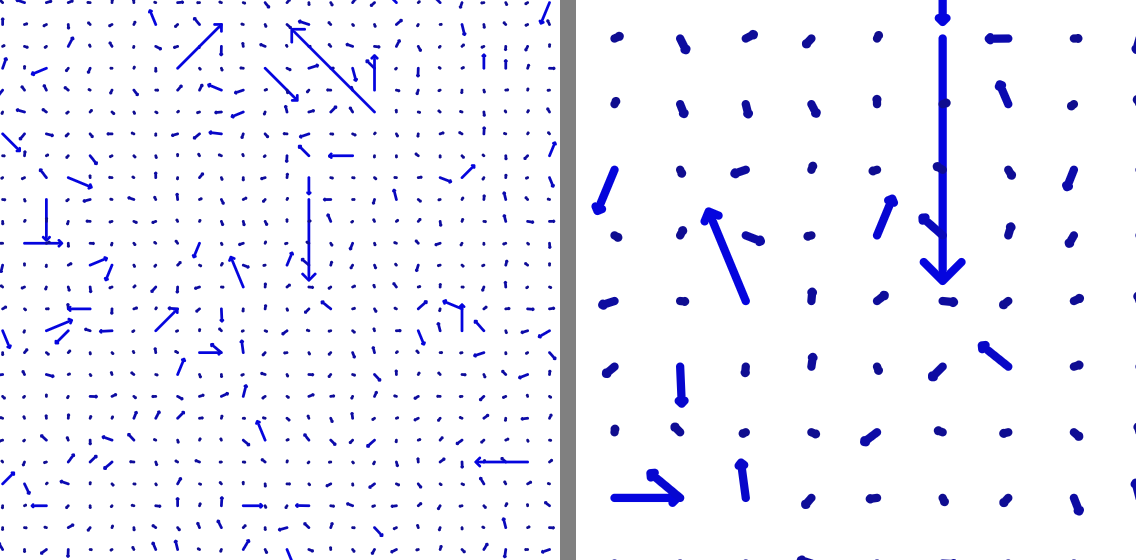
Left: the whole. Right: its middle third, enlarged.
Give the GLSL for this pattern, as a WebGL 1 fragment shader.

```glsl
precision highp float;

// A vector field: small blue arrows rooted on a regular 26 by 26 grid over white.
// Each node gets a unique shuffled rank that sets a heavy-tailed length, so most
// arrows are dots or dashes and a few are long. Nearby nodes are drawn in a loop.

uniform vec2 u_resolution;

const float PI = 3.14159;
const float GRID_COUNT = 26.0;               // nodes across and down
const float PITCH = 5.0 / 128.0;             // node spacing, in canvas units
const vec2  FIRST_NODE = vec2(0.0047, 0.9953); // top left node
const float HALF_WIDTH = 0.063;              // stroke half width, in cells
const float HEAD_RATIO = 0.11;               // head wing length / arrow length
const float BASE_LENGTH = 0.05;              // shortest arrow, in cells
const float TAIL_SCALE = 0.18;               // spread of the length distribution
const float MAX_LENGTH = 5.35;
const float SNAP_LENGTH = 1.9;               // longer arrows use 8 directions
const float LOOSE_LENGTH = 0.6;              // shorter arrows also wobble
const vec3  PAPER = vec3(1.0);
const vec3  SHORT_INK = vec3(0.065, 0.055, 0.53);
const vec3  LONG_INK = vec3(0.02, 0.02, 0.87);

// Shuffle by cubing modulo a prime, which visits every rank at most once
const float PRIME = 677.0;
const float SHUFFLE_STEP = 429.0;
const float LONGEST_NODE = 147.0;            // row-major index of rank zero

const int REACH = 4;                         // longest arrow extent, in cells

float hash(vec2 p) {
    vec3 q = fract(vec3(p.xyx) * vec3(0.1031, 0.1030, 0.0973));
    q += dot(q, q.yzx + 33.33);
    return fract((q.x + q.y) * q.z);
}

float nodeRank(vec2 node) {
    float index = node.y * GRID_COUNT + node.x;
    float m = mod((index - LONGEST_NODE) * SHUFFLE_STEP, PRIME);
    return mod(mod(m * m, PRIME) * m, PRIME);
}

float arrowLength(float rank) {
    float u = (rank + 0.5) / PRIME;
    return min(BASE_LENGTH + TAIL_SCALE * (inversesqrt(u) - 1.0), MAX_LENGTH);
}

// Direction with y pointing down the grid
vec2 arrowDirection(vec2 node, float rank, float len) {
    float turn = 0.375 * (rank + 1.0);
    if (len < SNAP_LENGTH) turn += floor(hash(node) * 16.0) / 16.0;
    if (len < LOOSE_LENGTH) turn += 0.05 * (hash(node + 71.0) - 0.5);
    float angle = 2.0 * PI * fract(turn);
    return vec2(cos(angle), -sin(angle));
}

float segmentDistance(vec2 p, vec2 span) {
    float t = clamp(dot(p, span) / dot(span, span), 0.0, 1.0);
    return length(p - span * t);
}

// Shaft plus two wings at 45 degrees, folded onto one side of the axis
float arrowDistance(vec2 p, vec2 dir, float len) {
    vec2 local = vec2(dot(p, dir), abs(dot(p, vec2(-dir.y, dir.x))));
    float shaft = segmentDistance(local, vec2(len, 0.0));
    vec2 wing = vec2(-0.7071, 0.7071) * HEAD_RATIO * len;
    float head = segmentDistance(local - vec2(len, 0.0), wing);
    return min(shaft, head) - HALF_WIDTH;
}

void main() {
    vec2 uv = gl_FragCoord.xy / u_resolution;
    vec2 p = (uv - FIRST_NODE) * vec2(1.0, -1.0) / PITCH;
    float pixel = 1.0 / (min(u_resolution.x, u_resolution.y) * PITCH);
    vec2 nearest = floor(p + 0.5);
    vec3 color = PAPER;

    for (int j = -REACH; j <= REACH; j++) {
        for (int i = -REACH; i <= REACH; i++) {
            vec2 node = nearest + vec2(float(i), float(j));
            vec2 inside = step(vec2(0.0), node) * step(node, vec2(GRID_COUNT - 1.0));
            if (inside.x * inside.y < 0.5) continue;

            float rank = nodeRank(node);
            float len = arrowLength(rank);
            vec2 dir = arrowDirection(node, rank, len);
            float d = arrowDistance(p - node, dir, len);
            float cover = clamp(0.5 - d / pixel, 0.0, 1.0);
            vec3 ink = mix(SHORT_INK, LONG_INK, clamp(len / 0.7, 0.0, 1.0));
            color = mix(color, ink, cover);
        }
    }
    gl_FragColor = vec4(color, 1.0);
}
```
